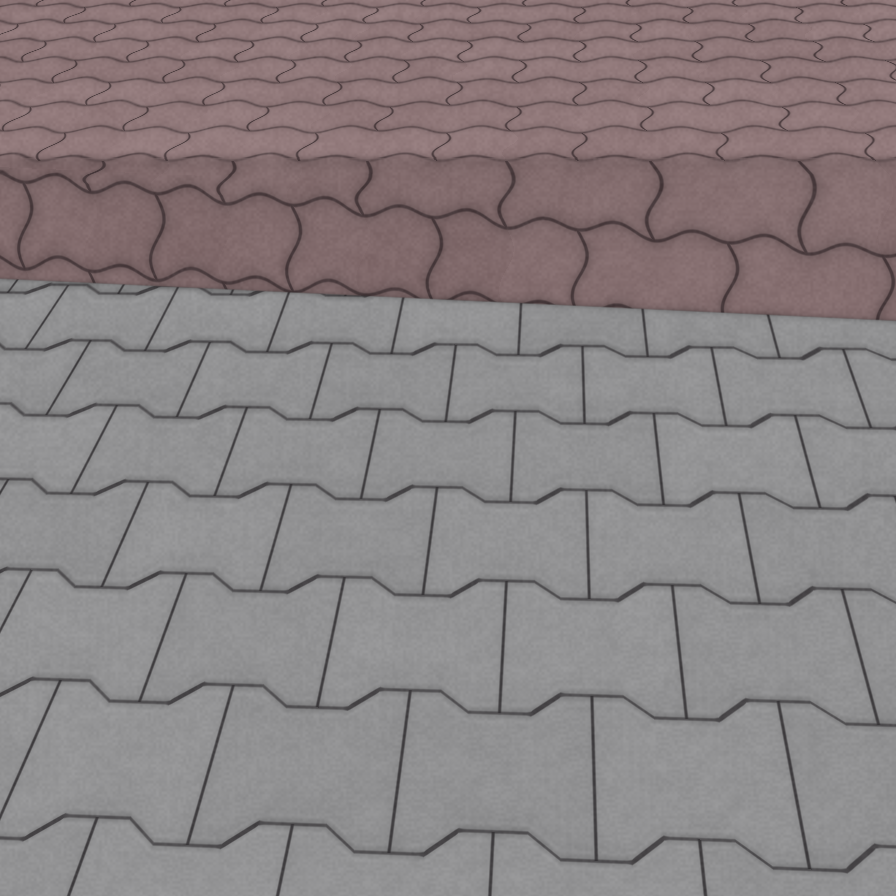
Give the GLSL for this texture, as a WebGL 2 fragment shader.

```glsl
#version 300 es
precision highp float;
// Two kinds of concrete paving in perspective: grey notched pavers in front,
// wavy red pavers with a steep fold behind. Each plane maps the canvas to
// (brick, row) units; distances to joints then give lines and bevels.
uniform vec2 u_resolution;
out vec4 fragColor;

const float TAU = 6.2831853;

float hash(vec2 p) {
  return fract(sin(dot(p, vec2(127.1, 311.7))) * 43758.5453);
}

float valueNoise(vec2 p) {
  vec2 i = floor(p), f = fract(p);
  f = f * f * (3.0 - 2.0 * f);
  return mix(mix(hash(i), hash(i + vec2(1, 0)), f.x),
             mix(hash(i + vec2(0, 1)), hash(i + vec2(1, 1)), f.x), f.y);
}

// Signed distance, in bricks, to the nearest whole number
float toWhole(float t) { return fract(t + 0.5) - 0.5; }

float line(float dist, float halfWidth) {
  float soft = max(0.0013, 0.8 / u_resolution.y);
  return 1.0 - smoothstep(halfWidth - soft, halfWidth + soft, dist);
}

// Grey running bond with trapezoid bed joints; p.y runs downwards
vec3 greyPaving(vec2 p) {
  float slope = (p.x - 0.626) / (p.y + 0.505) - 0.027;
  float u = slope / (0.16 + 0.008 * slope);
  float tilt = p.x - 0.495;
  float depth = p.y + 0.521 + 0.0325 * tilt;
  float v = 14.274 - 12.09 * (1.0 + 0.0484 * tilt) / depth;
  float rowHeight = depth * depth / 12.09;

  float joint = round(v);
  float side = toWhole(u + 0.5 * (joint + 1.0));
  float toSeam = abs(side);
  float bed = v - joint + clamp(0.25 - toSeam, -0.08, 0.08);
  float row = bed > 0.0 ? joint : joint - 1.0;
  float bedDist = abs(bed) * rowHeight;
  float seamDist = (bed > 0.0 ? toSeam : 0.5 - toSeam) * 0.16 * (p.y + 0.505);
  float brick = floor(u + 0.5 * (row + 1.0));

  vec3 color = vec3(0.575, 0.575, 0.58);
  color += 0.016 * (hash(vec2(brick, row)) - 0.5);
  // Worn bevel, shaded under the front edge of each paver
  color *= 1.0 - 0.17 * exp(-bedDist / (bed < 0.0 ? 0.008 : 0.005));
  color *= 1.0 - 0.08 * exp(-seamDist / 0.004);
  color += 0.022 * exp(-pow((bedDist - 0.009) / 0.003, 2.0));
  // Joints open wider on the shoulders that rise to the right
  float rising = 1.0 - smoothstep(0.06, 0.11, abs(side + 0.25));
  float scale = 0.7 + 0.5 * p.y;
  float bedLine = line(bedDist, (0.0015 + 0.0013 * rising) * scale);
  float seamLine = line(seamDist, 0.0015 * scale);
  color = mix(color, vec3(0.25, 0.24, 0.25), bedLine * (0.72 + 0.2 * rising));
  return mix(color, vec3(0.21, 0.20, 0.21), seamLine * 0.88);
}

// Red pavers: a far flat plane, then a steeper strip below the fold
vec3 redPaving(vec2 p) {
  float off = p.x - 0.647;
  float u = off / ((0.1152 + 0.255 * min(p.y, 0.195)) * (1.0 + 0.1 * off));
  float fold = 0.176, middle = 0.197 + 0.086 * p.x;
  bool steep = p.y > fold;
  float rowHeight = pow(p.y + 0.452, 2.0) / 11.84;
  float v = 11.84 / (p.y + 0.452) - 18.86;
  if (p.y > middle) {
    rowHeight = 0.0925;
    v = -1.0 - (p.y - middle) / rowHeight;
  } else if (steep) {
    rowHeight = middle - fold;
    v = -(p.y - fold) / rowHeight;
  }

  float joint = round(v);
  float amp = v < -0.5 ? 0.0065 : 0.0033 * (p.y + 0.2) / 0.376;
  float wave = cos(2.0 * TAU * u) + 0.4 * sin(TAU * u + 2.0 * joint);
  float bed = (v - joint) * rowHeight + amp * wave;
  float row = bed > 0.0 ? joint : joint - 1.0;
  float bent = u + 0.5 * row + 0.05 * sin(TAU * v + 0.6);
  float seamDist = abs(toWhole(bent)) * (0.115 + 0.255 * p.y);
  float bedDist = abs(bed);

  float near = smoothstep(0.168, 0.186, p.y);
  vec3 color = mix(vec3(0.575, 0.48, 0.485), vec3(0.515, 0.425, 0.43), near);
  color += 0.025 * (hash(vec2(floor(bent + 0.5), row)) - 0.5);
  float edge = min(bedDist, seamDist);
  color *= 1.0 - mix(0.13, 0.2, near) * exp(-edge / mix(0.003, 0.007, near));
  // The fold itself is a soft crease, the other beds are open joints
  float open = steep && joint > -0.5 ? 0.25 : mix(0.5, 0.75, near);
  float bedLine = line(bedDist, mix(0.0009, 0.0018, near)) * open;
  float seamLine = line(seamDist, mix(0.0011, 0.0021, near)) * 0.8;
  return mix(color, vec3(0.24, 0.19, 0.2), max(bedLine, seamLine));
}

void main() {
  vec2 p = gl_FragCoord.xy / u_resolution;
  p.y = 1.0 - p.y;
  // Border between the two pavings
  float border = p.y - 0.311 - 0.047 * p.x;
  float aa = max(0.0012, 1.0 / u_resolution.y);
  vec3 color = mix(redPaving(p), greyPaving(p), smoothstep(-aa, aa, border));
  color *= 1.0 - 0.2 * exp(-abs(border) / 0.0025);
  // Stone mottling and fine grain
  float mottle = valueNoise(p * vec2(34.0, 48.0)) + valueNoise(p * 110.0) - 1.0;
  float grain = valueNoise(p * 330.0) - 0.5;
  color += 0.016 * mottle + 0.035 * grain;
  fragColor = vec4(color, 1.0);
}
```
